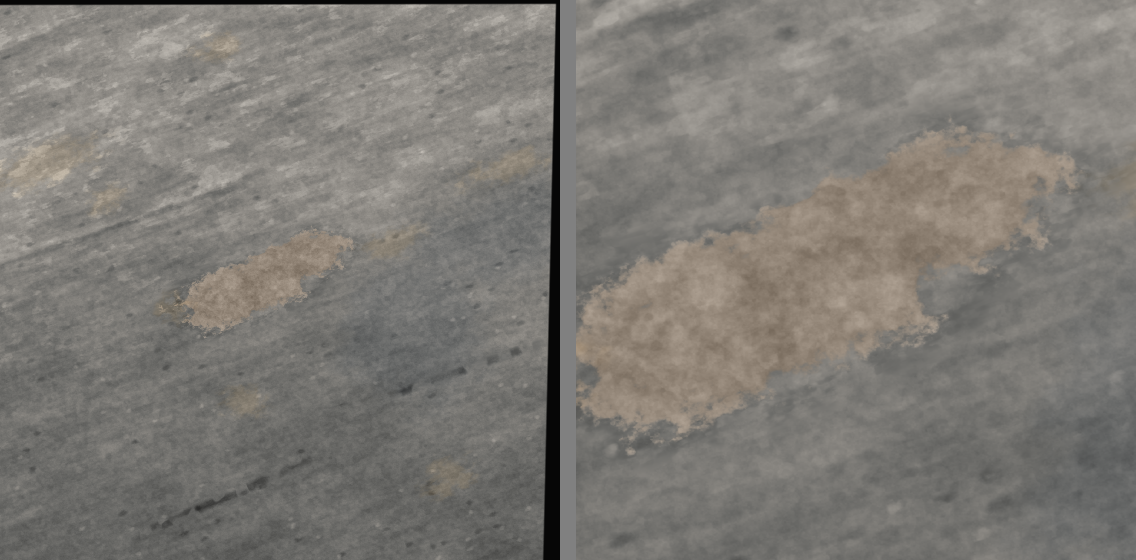
Left: the whole. Right: its middle third, enlarged.
Write a Shadertoy shader that draws this texture.

```glsl
// Weathered grey ground seen at a slant: tilted streaks, worn tan stains,
// broken cracks and small pits, framed by a black top and right margin.
// Tones come from smoothed cellular noise stretched along the streaks.

vec2 hash2(vec2 p) {
    vec3 q = fract(p.xyx * vec3(0.1031, 0.1030, 0.0973));
    q += dot(q, q.yzx + 33.33);
    return fract((q.xx + q.yz) * q.zy);
}

// Cellular noise: random cell values blended by distance to their points
float cells(vec2 p) {
    vec2 id = floor(p), f = p - id;
    float sum = 0.0, total = 0.0;
    for (int y = -1; y <= 1; y++)
    for (int x = -1; x <= 1; x++) {
        vec2 o = vec2(x, y);
        vec2 d = o + 0.15 + 0.7 * hash2(id + o + 80.0) - f;
        float w = exp(-7.0 * dot(d, d));
        sum += w * hash2(id + o + 217.0).x;
        total += w;
    }
    return sum / total - 0.5;
}

float layers(vec2 p) {
    float sum = 0.0, gain = 0.6;
    for (int i = 0; i < 4; i++) {
        sum += gain * cells(p);
        p = p * 2.03 + 13.7;
        gain *= 0.68;
    }
    return sum;
}

// Sparse soft specks; rarity is the share of empty cells
float specks(vec2 p, float rarity) {
    vec2 id = floor(p);
    vec2 r = hash2(id + 41.0);
    float d = length(fract(p) - 0.35 - 0.3 * r);
    return step(rarity, hash2(id + 150.0).y) * (1.0 - smoothstep(0.08, 0.34, d));
}

// Coordinates along and across the streaks
vec2 tilt(vec2 p) { return mat2(0.946, -0.324, 0.324, 0.946) * p; }

// Positive inside a tilted ellipse, 1 at its centre
float blob(vec2 p, vec2 centre, vec2 radius) {
    return 1.0 - length(tilt(p - centre) / radius);
}

// Line y = start + slope * x between two x limits
float crack(vec2 p, float start, float slope, vec2 span, float width) {
    float d = abs(p.y - start - slope * p.x);
    float ends = smoothstep(span.x, span.x + 0.05, p.x)
               * (1.0 - smoothstep(span.y - 0.06, span.y, p.x));
    return ends * (1.0 - smoothstep(0.2 * width, width, d));
}

void mainImage(out vec4 fragColor, in vec2 fragCoord) {
    vec2 uv = fragCoord / iResolution.xy;
    vec2 s = tilt(uv);
    float broad = layers(s * vec2(4.0, 8.0) + 5.0);
    float streak = layers(s * vec2(9.0, 42.0) + 31.0);
    float grain = layers(uv * vec2(95.0, 110.0));
    float rough = layers(s * vec2(30.0, 46.0) + 9.0);
    vec2 bent = uv + vec2(0.0, 0.008 * broad + 0.006 * rough);

    // Base tone, with livelier streaks towards the upper left
    float upperLeft = smoothstep(0.1, 0.9, uv.y - 0.5 * uv.x + 0.2);
    float tone = mix(0.412, 0.545, smoothstep(0.0, 0.85, uv.y - 0.06 * uv.x));
    tone += 0.10 * broad + mix(0.07, 0.13, upperLeft) * streak + 0.085 * grain;
    tone += 0.07 * upperLeft * smoothstep(0.12, 0.4, rough + 0.5 * streak);

    // Cool shaded hollows on the right
    float hollow = max(blob(uv, vec2(0.73, 0.41), vec2(0.12, 0.11)),
                       blob(uv, vec2(0.91, 0.60), vec2(0.17, 0.08)));
    float shade = smoothstep(-0.4, 0.5, hollow + 0.9 * broad + 0.5 * rough);
    tone -= 0.055 * shade;

    // Cracks: two long grooves and two rows of broken dark marks
    float groove = crack(bent, 0.523, 0.34, vec2(-0.1, 0.44), 0.008)
                 + 0.6 * crack(bent, 0.665, 0.28, vec2(0.38, 0.82), 0.007);
    float lip = crack(bent, 0.536, 0.34, vec2(-0.1, 0.44), 0.011);
    float marks = crack(bent, -0.07, 0.45, vec2(0.22, 0.58), 0.013)
                + crack(bent, 0.043, 0.36, vec2(0.63, 0.99), 0.012);
    marks *= smoothstep(-0.12, 0.18, cells(s * vec2(48.0, 30.0)) + 0.3 * grain);
    tone += 0.025 * lip - 0.065 * groove - 0.13 * marks;

    // Pits and pale chips
    float pits = specks(s * vec2(32.0, 55.0) + 0.3 * rough, 0.95);
    float chips = specks(s * vec2(48.0, 66.0) + 0.4 * rough, 0.965);
    tone += 0.08 * chips - 0.085 * pits;

    // Main worn stain and its dark, ragged rim
    float worn = max(blob(uv, vec2(0.435, 0.478), vec2(0.118, 0.047)),
                     blob(uv, vec2(0.525, 0.532), vec2(0.100, 0.043)));
    float edge = worn + 0.55 * rough + 0.25 * grain;
    float stain = smoothstep(-0.08, 0.14, edge);
    float rim = smoothstep(-0.55, -0.12, edge) * (1.0 - stain);
    tone -= 0.085 * rim * smoothstep(-0.2, 0.25, streak + rough);

    // Lesser stains: centre and radius of each
    vec4 spots[8] = vec4[8](
        vec4(0.70, 0.565, 0.060, 0.028), vec4(0.91, 0.705, 0.100, 0.026),
        vec4(0.39, 0.915, 0.052, 0.028), vec4(0.19, 0.645, 0.045, 0.024),
        vec4(0.44, 0.285, 0.045, 0.032), vec4(0.07, 0.700, 0.120, 0.040),
        vec4(0.80, 0.150, 0.050, 0.034), vec4(0.31, 0.445, 0.035, 0.030));
    float faint = 0.0;
    for (int i = 0; i < 8; i++) {
        float e = blob(uv, spots[i].xy, spots[i].zw);
        faint = max(faint, smoothstep(-0.2, 0.7, e + 1.3 * rough) * smoothstep(-0.8, 0.1, e));
    }

    // Colour: warm when bright, cool in shade, tan where worn
    vec3 ground = tone * mix(vec3(1.0, 1.0, 0.975), vec3(1.025, 1.0, 0.96),
                             smoothstep(0.37, 0.56, tone));
    ground += shade * vec3(-0.006, 0.0, 0.008);
    vec3 tan1 = vec3(0.575, 0.520, 0.462) + 0.13 * grain + 0.09 * rough;
    ground = mix(ground, tan1, 0.92 * stain);
    ground += 0.65 * faint * vec3(0.085, 0.048, -0.005);

    // Slightly skewed black margin
    float inside = smoothstep(-0.002, 0.002, 0.970 + 0.023 * uv.y - uv.x)
                 * smoothstep(-0.002, 0.002, 0.991 + 0.002 * uv.x - uv.y);
    fragColor = vec4(mix(vec3(0.025), ground, inside), 1.0);
}
```
